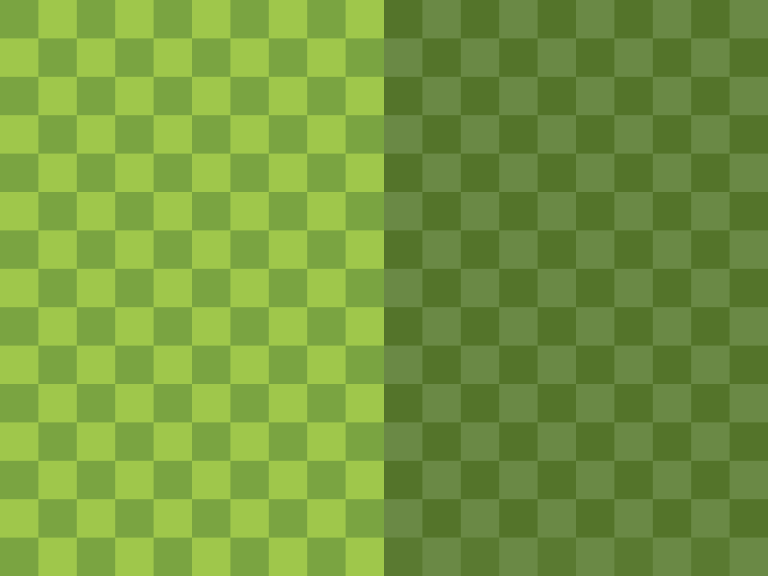
Reproduce this pattern procedurally as a WebGL 2 fragment shader.

```glsl
#version 300 es
precision highp float;
// Two-tone green checkerboard: bright on the left half, deep and muted on the right.

uniform vec2 u_resolution;
out vec4 fragColor;

const vec2 GRID = vec2(20.0, 15.0);   // squares across and down
const float SPLIT = 10.0;             // column where the palette changes

const vec3 LIME  = vec3(0.625, 0.779, 0.294);
const vec3 LEAF  = vec3(0.479, 0.642, 0.255);
const vec3 SAGE  = vec3(0.416, 0.538, 0.272);
const vec3 MOSS  = vec3(0.329, 0.456, 0.163);
const float BOTTOM_FADE = 0.27;       // softening of moss in the lowest row

// Square wave, +1 on even cells and -1 on odd ones, smoothed over one pixel.
vec2 squareWave(vec2 p, vec2 pixel) {
    vec2 ramp = 0.5 - abs(mod(p + 0.5, 2.0) - 1.0);
    return clamp(2.0 * ramp / pixel, -1.0, 1.0);
}

// Smoothed step centred on an edge.
float softStep(float edge, float x, float pixel) {
    return clamp((x - edge) / pixel + 0.5, 0.0, 1.0);
}

// Share of the darker square: 1 on even cells, 0 on odd ones.
float checker(vec2 p, vec2 pixel) {
    vec2 wave = squareWave(p, pixel);
    return 0.5 + 0.5 * wave.x * wave.y;
}

void main() {
    vec2 cell = gl_FragCoord.xy / u_resolution * GRID;
    vec2 pixel = GRID / u_resolution;
    float dark = checker(cell, pixel);

    // The lowest row of the deep half has less contrast.
    float bottomRow = 1.0 - softStep(1.0, cell.y, pixel.y);
    vec3 deepDark = mix(MOSS, SAGE, BOTTOM_FADE * bottomRow);

    // Join the two halves.
    vec3 bright = mix(LIME, LEAF, dark);
    vec3 deep = mix(SAGE, deepDark, dark);
    vec3 color = mix(bright, deep, softStep(SPLIT, cell.x, pixel.x));

    fragColor = vec4(color, 1.0);
}
```
